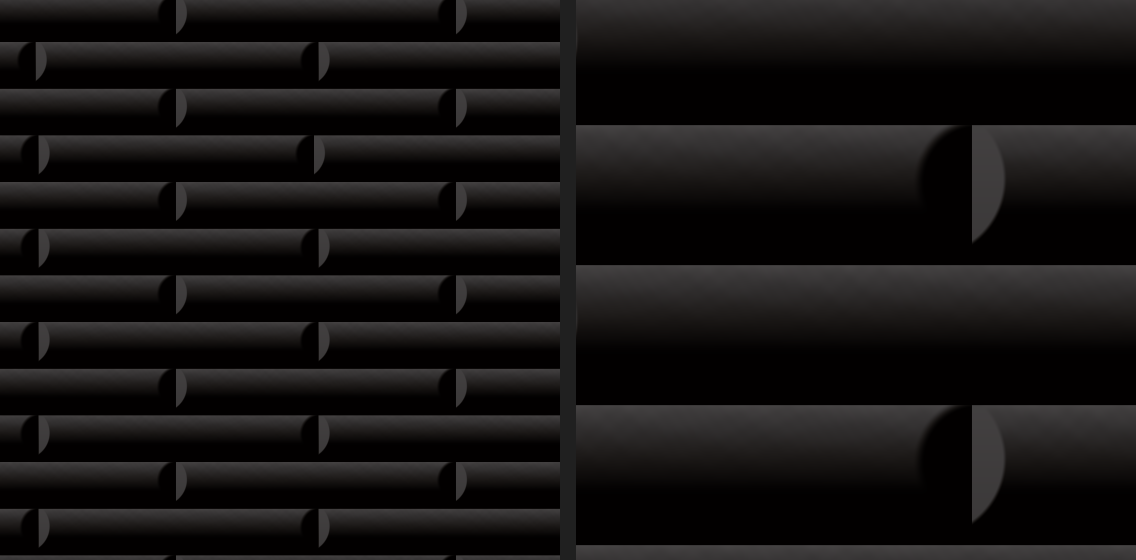
Left, the full canvas; right, a detail of the centre.
A WebGL 2 fragment shader for this pattern:

```glsl
#version 300 es
precision highp float;
// Glossy black bevelled bars in a running bond: twelve courses, two bars across.
// Each bar fades from a lit top to black; every joint pairs a dark scoop on its
// left with a pale rounded facet on its right. Wrapping sines add faint wear.
uniform vec2 u_resolution;
out vec4 fragColor;

const float TAU = 6.2831853;

// Smooth coverage of a disc, with edge softness in course heights
float disc(vec2 p, vec2 center, float radius, float soft) {
  return 1.0 - smoothstep(-soft, soft, length(p - center) - radius);
}

// Faint streaks; whole frequencies keep them seamless
float wear(vec2 uv) {
  vec2 a = uv * TAU;
  float bend = 1.7 * sin(3.0 * a.x + 5.0 * a.y) + sin(11.0 * a.x - 7.0 * a.y);
  return 0.5 * sin(19.0 * a.x + 47.0 * a.y + bend)
       + 0.3 * sin(43.0 * a.x - 71.0 * a.y + 2.0 * bend)
       + 0.2 * sin(97.0 * a.x + 83.0 * a.y - bend);
}

void main() {
  vec2 uv = gl_FragCoord.xy / u_resolution;
  vec2 p = uv * 12.0;
  float pixel = 12.0 / u_resolution.y;

  // Course index and depth below its top edge
  float course = mod(floor(p.y - 0.109), 12.0);
  float depth = fract(0.109 - p.y);

  // Signed distance from the nearest joint, staggered on alternate courses
  float along = p.x - (mod(course, 2.0) > 0.5 ? 3.77 : 0.828);
  float column = floor(along / 6.0 + 0.5);
  float x = along - 6.0 * column;
  column = mod(column, 2.0);

  // Two joints sit slightly left of the regular bond
  if (course == 10.0 && column == 0.0) x += 0.0625;
  if (course == 8.0 && column == 1.0) x += 0.1;

  // Bar face: lit top falling to black, with a thin highlight on the edge
  float light = 0.255 - 0.41 * depth;
  light = 0.5 * (light + sqrt(light * light + 0.0003));
  light *= 1.0 - smoothstep(0.52, 0.72, depth);
  light += 0.02 * exp(-depth * 40.0);
  light *= 1.0 + 0.035 * wear(uv);

  // Dark scoop left of the joint, pale facet right of it
  vec2 q = vec2(x, depth);
  float right = smoothstep(-0.5 * pixel, 0.5 * pixel, x);
  float scoop = disc(q, vec2(0.06, 0.41), 0.44, 0.045) * (1.0 - right);
  float facet = disc(q, vec2(-0.32, 0.39), 0.555, max(0.018, 0.6 * pixel)) * right;
  light = mix(light, 0.0, scoop);
  light = mix(light, 0.255 - 0.035 * depth, facet);

  // Crisp shadow line between courses
  light *= smoothstep(0.0, pixel, depth);

  // Warm blacks turning neutral in the light
  vec3 tint = mix(vec3(1.0, 0.93, 0.86), vec3(1.0, 0.985, 0.99), smoothstep(0.05, 0.2, light));
  fragColor = vec4(vec3(0.006, 0.0, 0.0) + light * tint, 1.0);
}
```
